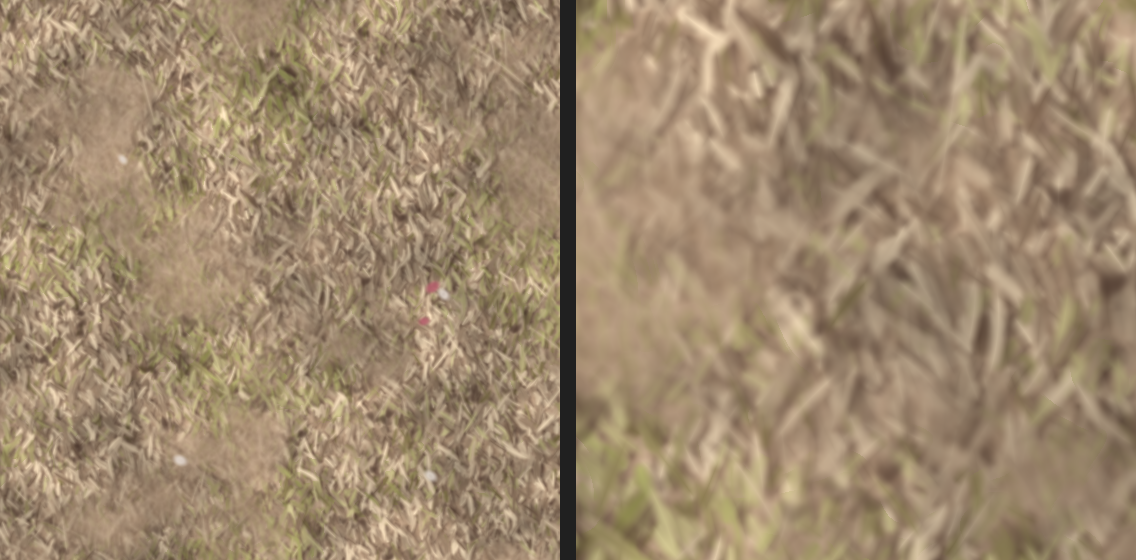
Left: the whole. Right: its middle third, enlarged.
A three.js fragment shader for this texture:

```glsl
// Dry, patchy grass over bare brown soil, with straw stalks and small debris.
varying vec2 vUv;

const vec3 SOIL = vec3(0.645, 0.545, 0.45);
const vec3 DRY_DARK = vec3(0.42, 0.33, 0.26);
const vec3 STRAW = vec3(0.87, 0.79, 0.67);
const vec3 OLIVE = vec3(0.43, 0.375, 0.23);
const vec3 PALE_GREEN = vec3(0.76, 0.72, 0.53);
const vec3 FRESH_GREEN = vec3(0.58, 0.60, 0.32);
const vec3 SHADOW = vec3(0.27, 0.19, 0.155);
const vec3 PEBBLE = vec3(0.90, 0.86, 0.83);
const vec3 PETAL = vec3(0.74, 0.38, 0.44);

const int BLADE_LAYERS = 6;
const float COARSE_CELLS = 27.0;    // blade cells across, top layer
const float FINE_CELLS = 54.0;      // blade cells across, bottom layer
const float BLADE_WIDTH = 0.0031;
const float SOFTNESS = 0.0046;
const float LEAN = 0.15;
const float ANGLE_SPREAD = 1.9;
const float BEND = 0.4;
const float SHADOW_STRENGTH = 0.4;
const float TUFT_CONTRAST = 0.17;   // light and dark between tufts
const float BROAD_CONTRAST = 0.10;  // light and dark between patches
const int STALKS = 12;
const int DEBRIS = 6;

vec3 hash3(vec2 p) {
  vec3 q = fract(p.xyx * vec3(0.1031, 0.1030, 0.0973));
  q += dot(q, q.yxz + 33.33);
  return fract((q.xxy + q.yzz) * q.zyx);
}

mat2 rotation(float angle) {
  float c = cos(angle), s = sin(angle);
  return mat2(c, -s, s, c);
}

// Warped sine octaves, roughly -1 to 1
float layeredSines(vec2 p) {
  float sum = 0.0, amplitude = 0.48;
  for (int i = 0; i < 5; i++) {
    sum += amplitude * sin(p.x + 1.4 * sin(p.y * 0.9 + 0.7));
    p = rotation(1.1) * p * 1.75 + 3.1;
    amplitude *= 0.72;
  }
  return sum;
}

// Distance to the nearest jittered cell point
float cellular(vec2 p) {
  float nearest = 1.5;
  for (int j = -1; j <= 1; j++)
    for (int i = -1; i <= 1; i++) {
      vec2 cell = floor(p) + vec2(i, j);
      nearest = min(nearest, length(cell + hash3(cell + 9.0).xy - p));
    }
  return nearest;
}

float strokeMask(vec2 p, float halfLength, float width, float soft) {
  float taper = clamp(1.0 - abs(p.y) / halfLength, 0.0, 1.0);
  float side = abs(p.x) - width * sqrt(taper);
  return (1.0 - smoothstep(-soft, soft, side)) * smoothstep(0.0, 0.5, taper);
}

vec3 bladeColour(vec3 pick, float greenness) {
  float light = pow(pick.x, 0.75);
  vec3 dry = mix(DRY_DARK, STRAW, light);
  vec3 green = mix(OLIVE, PALE_GREEN, light);
  green = mix(green, FRESH_GREEN, 0.6 * step(0.8, pick.z) * greenness);
  return mix(dry, green, step(pick.y, 0.12 + 0.75 * greenness));
}

// One layer of curved blades, each with a soft shadow at its side
vec3 addBlades(vec3 colour, vec2 uv, float cells, float seed, float cover, float greenness) {
  vec2 grid = uv * cells;
  float soft = SOFTNESS * cells;
  for (int j = -1; j <= 1; j++)
    for (int i = -1; i <= 1; i++) {
      vec2 cell = floor(grid) + vec2(i, j);
      vec3 place = hash3(cell + seed);
      vec3 form = hash3(cell + seed + 71.7);
      vec3 pick = hash3(cell + seed + 153.3);
      vec2 p = grid - cell - 0.1 - 0.8 * place.xy;
      p = rotation(LEAN + ANGLE_SPREAD * (place.z - 0.5)) * p;
      p.x += BEND * (form.x - 0.5) * p.y * p.y;
      float halfLength = mix(0.42, 0.88, form.y);
      float width = BLADE_WIDTH * cells * mix(0.55, 1.6, form.z);
      float shade = strokeMask(p - vec2(2.0 * width, 0.0), halfLength, width, soft);
      float blade = strokeMask(p, halfLength, width, soft);
      colour = mix(colour, SHADOW, SHADOW_STRENGTH * shade * cover * pick.z);
      colour = mix(colour, bladeColour(pick, greenness), blade * cover);
    }
  return colour;
}

void main() {
  vec2 uv = vUv;
  float cover = mix(0.15, 0.95, smoothstep(-0.95, 0.1, layeredSines(uv * 8.0 + 2.0)));
  float greenness = smoothstep(-0.4, 1.0, layeredSines(uv * 9.0 + 17.0));

  // Soil with faint mottling and clods
  vec3 colour = SOIL + 0.03 * layeredSines(uv * 40.0);
  colour += 0.07 * (cellular(uv * vec2(75.0, 60.0)) - 0.45);

  // Grass, from short blades below to long ones above
  for (int i = 0; i < BLADE_LAYERS; i++) {
    float height = float(i) / float(BLADE_LAYERS - 1);
    float cells = mix(FINE_CELLS, COARSE_CELLS, height);
    colour = addBlades(colour, uv, cells, 37.0 * float(i + 1), cover, greenness);
  }

  // Light and dark tufts and patches, with the deepest hollows in shadow
  float tuft = layeredSines(uv * 21.0 + 31.0);
  colour *= 1.03 + TUFT_CONTRAST * tuft * (0.2 + 0.8 * cover);
  colour *= 1.0 + BROAD_CONTRAST * layeredSines(uv * 7.0 + 11.0);
  float hollow = smoothstep(0.5, 1.4, layeredSines(uv * 32.0 + 5.0));
  colour = mix(colour, SHADOW, 0.75 * hollow * cover);

  // Long straw stalks
  for (int i = 0; i < STALKS; i++) {
    vec3 h = hash3(vec2(float(i) * 7.0 + 3.0, 41.0));
    vec2 p = rotation(2.0 * (h.z - 0.5)) * (uv - h.xy);
    p.x += 2.0 * (h.x - 0.5) * p.y * p.y;
    float stalk = strokeMask(p, mix(0.04, 0.09, h.y), 0.0022, SOFTNESS);
    colour = mix(colour, STRAW, 0.5 * stalk);
  }

  // Pale pebbles and pink petals
  for (int i = 0; i < DEBRIS; i++) {
    vec3 h = hash3(vec2(float(i) * 11.0 + 5.0, 88.0));
    vec2 p = rotation(6.0 * h.z) * (uv - 0.1 - 0.8 * h.xy) * vec2(1.0, 0.7);
    float radius = mix(0.005, 0.009, h.z);
    float speck = 1.0 - smoothstep(radius - SOFTNESS, radius + SOFTNESS, length(p));
    colour = mix(colour, mod(float(i), 3.0) < 1.0 ? PETAL : PEBBLE, 0.8 * speck);
  }

  gl_FragColor = vec4(colour, 1.0);
}
```
